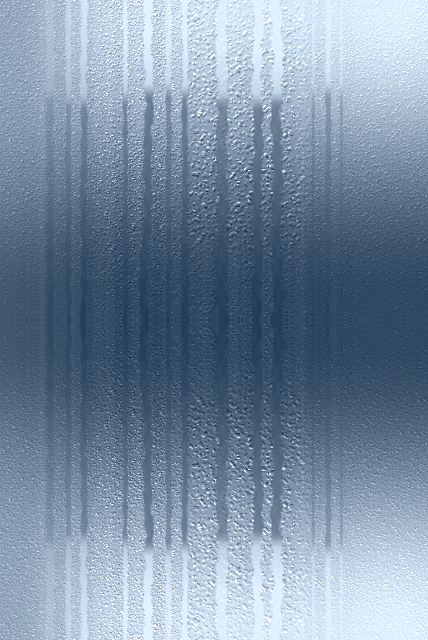
Give the GLSL for this texture, as a Shadertoy shader.

```glsl
// Condensation on cold glass, mirrored about the horizontal middle line.
// A blue tone field carries separate cellular beads in two sizes, wiped
// away by vertical runs of water, dark inside and bright at the ends.
#define DARK_TINT vec3(0.19, 0.28, 0.38)
#define LIGHT_TINT vec3(0.82, 0.89, 0.96)
#define FINE_SCALE 150.0
#define COARSE_SCALE 94.0
#define RUN_END 0.69
#define RUN_WOBBLE 0.0026
#define RELIEF_LOW 0.20
#define RELIEF_HIGH 0.60

const int RUN_COUNT = 13;
// Each run: centre, half width, strength.
const vec3 RUNS[RUN_COUNT] = vec3[RUN_COUNT](
    vec3(0.117, 0.009, 0.40), vec3(0.160, 0.006, 0.60),
    vec3(0.196, 0.007, 0.80), vec3(0.293, 0.005, 0.85),
    vec3(0.347, 0.009, 1.00), vec3(0.394, 0.006, 0.75),
    vec3(0.432, 0.006, 0.95), vec3(0.519, 0.012, 0.80),
    vec3(0.602, 0.010, 0.95), vec3(0.647, 0.011, 0.95),
    vec3(0.732, 0.003, 0.50), vec3(0.767, 0.006, 0.60),
    vec3(0.798, 0.003, 0.45));

vec2 hash22(vec2 p) {
    vec3 a = fract(p.xyx * vec3(0.1031, 0.1030, 0.0973));
    a += dot(a, a.yzx + 33.33);
    return fract((a.xx + a.yz) * a.zy);
}

float band(float x, float lo, float hi, float soft) {
    return smoothstep(lo - soft, lo + soft, x)
         * (1.0 - smoothstep(hi - soft, hi + soft, x));
}

// Separate beads: a small bright glint above, a dark crescent below.
float beadRelief(vec2 p, float scale) {
    vec2 q = p * scale;
    q += 0.2 * sin(q.yx * 2.7 + 1.3 * sin(q * 1.1));
    vec2 cell = floor(q);
    float soft = max(0.10, 0.55 * scale / iResolution.x);
    float nearest = 9.0;
    vec2 offset = vec2(0.0);
    vec2 kind = vec2(0.0);
    float radius = 1.0;
    for (int j = -1; j <= 1; j++)
    for (int i = -1; i <= 1; i++) {
        vec2 id = cell + vec2(i, j);
        vec2 d = q - id - 0.1 - 0.8 * hash22(id);
        vec2 rnd = hash22(id + 71.0);
        float size = mix(0.24, 0.56, rnd.x);
        float reach = length(d) / size;
        if (reach < nearest) {
            nearest = reach;
            offset = d;
            kind = rnd;
            radius = size;
        }
    }
    float inside = 1.0 - smoothstep(radius - soft, radius + soft, length(offset));
    float slope = dot(offset, vec2(-0.45, 0.9)) / radius;
    float glint = smoothstep(0.0, 0.75, slope) * mix(0.35, 1.6, kind.y * kind.y);
    float shade = smoothstep(0.0, 0.8, -slope) * mix(0.4, 1.0, kind.y);
    return inside * (glint - 0.9 * shade);
}

// Overall light: dark across the middle, pale toward both ends.
float glassTone(float x, float v) {
    float endTone = mix(0.62, 0.95, smoothstep(0.0, 0.30, x));
    float midTone = mix(0.10, 0.00, smoothstep(0.0, 0.35, x));
    float tone = mix(midTone, endTone, smoothstep(0.06, 1.0, v));
    tone += 0.11 * (1.0 - smoothstep(0.0, 0.25, x)) * band(v, 0.25, 0.75, 0.2);
    vec2 glow = (vec2(x, v) - vec2(0.93, 0.88)) / vec2(0.20, 0.32);
    tone += 0.15 * exp(-dot(glow, glow));
    vec2 crown = (vec2(x, v) - vec2(0.58, 1.0)) / vec2(0.16, 0.18);
    return tone + 0.08 * exp(-dot(crown, crown));
}

void mainImage(out vec4 fragColor, in vec2 fragCoord) {
    // Width is one unit; v runs from the middle line to either end.
    vec2 p = vec2(fragCoord.x, abs(fragCoord.y - 0.5 * iResolution.y)) / iResolution.x;
    float v = p.y * 2.0 * iResolution.x / iResolution.y;
    float x = p.x;

    // Beads: coarse right of the middle, fine at the sides.
    float coarse = band(x, 0.43, 0.72, 0.03) * smoothstep(0.05, 0.30, v);
    float relief = mix(beadRelief(p, FINE_SCALE),
                       beadRelief(p + 3.7, COARSE_SCALE), coarse);
    float strength = mix(RELIEF_LOW, RELIEF_HIGH, smoothstep(0.02, 0.55, v));
    strength *= mix(0.50, 1.0, band(x, 0.22, 0.71, 0.07));
    strength *= 1.0 - 0.5 * smoothstep(0.80, 1.0, v) * band(x, 0.50, 1.0, 0.06);

    float tone = glassTone(x, v);
    float columns = sin(x * 83.0) + 0.6 * sin(x * 197.0 + 1.0) + 0.4 * sin(x * 411.0);
    float wet = tone + 0.018 * columns * band(x, 0.06, 0.80, 0.05) + relief * strength;

    // Runs of water clear the beads and change tone at their ends.
    for (int i = 0; i < RUN_COUNT; i++) {
        float k = float(i);
        vec3 run = RUNS[i];
        float sway = sin(p.y * 23.0 + k * 2.1) + 0.5 * sin(p.y * 67.0 + k * 4.7)
                   + 0.4 * sin(p.y * 171.0 + k) + 0.3 * sin(p.y * 337.0 + x * 150.0);
        float wobble = RUN_WOBBLE * run.z * smoothstep(0.002, 0.011, run.y);
        float lean = i == 4 ? -0.012 * (1.0 - smoothstep(0.0, 0.55, v)) : 0.0;
        float width = run.y * (1.0 + 0.2 * sin(p.y * 97.0 + k * 3.0));
        float dist = abs(x - run.x - lean - wobble * sway) - width;
        float soft = max(0.0022, 0.8 / iResolution.x);
        float mask = 1.0 - smoothstep(-soft, soft, dist);
        float end = RUN_END + 0.02 * sin(k * 5.3);
        float bright = smoothstep(end - 0.02, end + 0.04, v);
        float inner = mix(-0.07, 0.36, smoothstep(0.0, 0.72, v));
        inner += 0.025 * sin(p.y * 90.0 + k) * sin(x * 260.0 + p.y * 31.0);
        float runTone = mix(inner, min(tone + 0.18, 1.10), bright);
        wet = mix(wet, runTone, mask * run.z);
    }

    vec3 color = DARK_TINT + (LIGHT_TINT - DARK_TINT) * wet;
    fragColor = vec4(clamp(color, 0.0, 1.0), 1.0);
}
```
